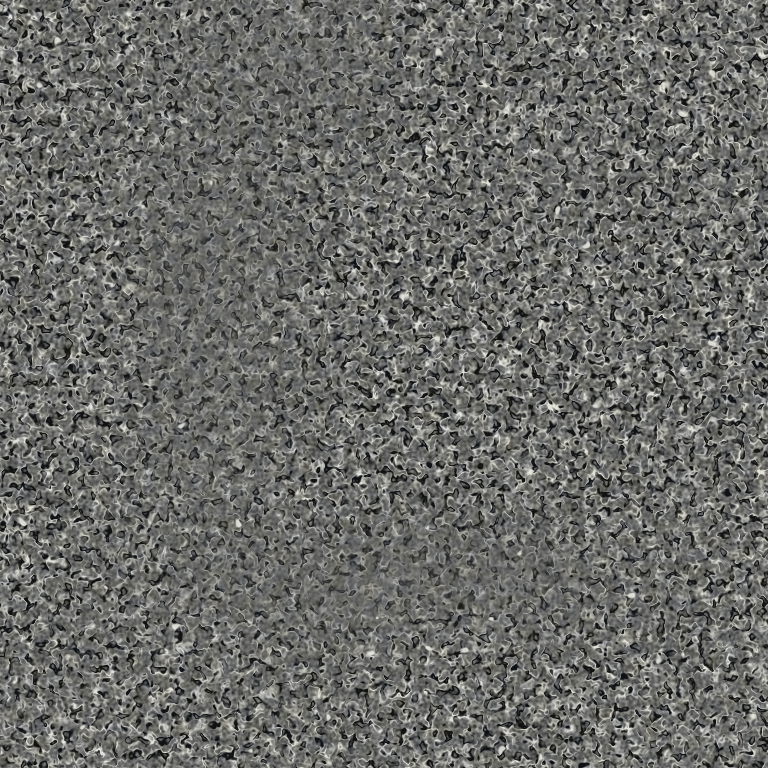
This texture is drawn by a three.js fragment shader. Its source:

```glsl
varying vec2 vUv;

float hash(vec2 p) {
  p = fract(p * vec2(0.1031, 0.1137));
  p += dot(p, p.yx + 33.33);
  return fract((p.x + p.y) * p.x * 17.0);
}

float gradientDot(vec2 cell, vec2 offset) {
  float angle = 6.28318 * hash(cell);
  return dot(vec2(cos(angle), sin(angle)), offset);
}

float gradientNoise(vec2 p) {
  vec2 i = floor(p);
  vec2 f = p - i;
  vec2 u = f * f * f * (f * (f * 6.0 - 15.0) + 10.0);
  vec2 e = vec2(1.0, 0.0);
  return mix(
    mix(gradientDot(i, f), gradientDot(i + e.xy, f - e.xy), u.x),
    mix(gradientDot(i + e.yx, f - e.yx), gradientDot(i + e.xx, f - e.xx), u.x),
    u.y);
}

// Soft band around a level of a noise field
float band(float value, float level, float width) {
  float d = (value - level) / width;
  return exp(-d * d);
}

float softPatch(vec2 p, vec2 center, vec2 radius) {
  vec2 d = (p - center) / radius;
  return exp(-dot(d, d));
}

// Sparse bright stones, each kept inside its own cell
float specks(vec2 p) {
  vec2 cell = floor(p);
  vec2 center = 0.2 + 0.6 * vec2(hash(cell + 211.0), hash(cell + 347.0));
  float radius = mix(0.05, 0.11, hash(cell + 83.0));
  float present = step(0.92, hash(cell + 159.0));
  float dist = length(p - cell - center);
  return present * (1.0 - smoothstep(radius - 0.04, radius + 0.04, dist));
}

void main() {
  // Worn, calm areas among rough ones
  float worn = softPatch(vUv, vec2(0.28, 0.62), vec2(0.12, 0.26))
             + softPatch(vUv, vec2(0.5, 0.24), vec2(0.34, 0.09))
             + 0.6 * softPatch(vUv, vec2(0.45, 0.95), vec2(0.18, 0.14));
  worn += 0.5 * gradientNoise(vUv * 6.0 + 41.0);
  float relief = mix(1.12, 0.55, clamp(worn, 0.0, 1.0));

  // Bent grain field
  vec2 bend = vec2(gradientNoise(vUv * 71.0 + 13.0), gradientNoise(vUv * 71.0 + 71.0));
  vec2 p = vUv + 0.005 * bend;
  float grain = gradientNoise(p * 97.0 + 5.0) + 0.45 * gradientNoise(p * 183.0 + 29.0);

  // Broken pale ridges with dark crevices beside them
  float breaks = gradientNoise(p * 67.0 + 97.0);
  float ridge = band(grain, 0.0, 0.15) * smoothstep(-0.4, 0.35, breaks);
  float crevice = band(grain, 0.3, 0.16) * smoothstep(0.45, -0.25, gradientNoise(p * 73.0 + 151.0));
  float chip = smoothstep(0.22, 0.45, gradientNoise(p * 69.0 + 191.0) + 0.2 * breaks);
  float fine = gradientNoise(vUv * 187.0 + 7.0) + 0.6 * gradientNoise(vUv * 251.0 + 53.0);

  float tone = 0.32 * ridge - 0.36 * crevice + 0.15 * chip + 0.2 * fine;
  float light = 0.39 + relief * tone + 0.02 * gradientNoise(vUv * 9.0 + 17.0);
  light = clamp(light, 0.07, 0.88);

  // Warm stone and cool binder
  float warmth = 0.025 * gradientNoise(p * 49.0 + 67.0) + 0.03 * (light - 0.4);
  vec3 color = light + vec3(0.0, 0.003, -0.008) + warmth * vec3(0.7, 0.3, -1.0);
  float stone = specks(vUv * 24.0 + 0.15 * bend);
  color = mix(color, vec3(0.91, 0.91, 0.88), stone * 0.9);

  gl_FragColor = vec4(color, 1.0);
}
```
